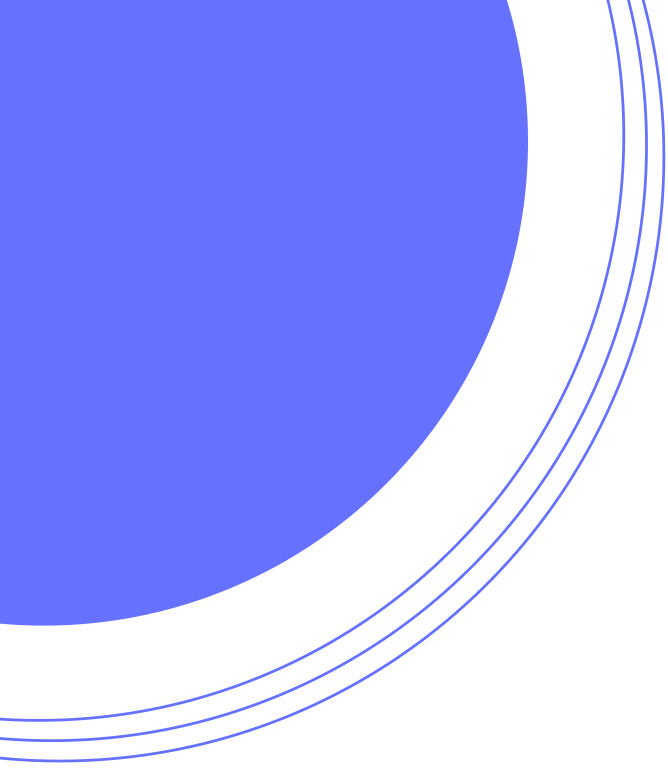
This background is drawn by a WebGL 1 fragment shader. Its source:

```glsl
precision highp float;
// A large flat periwinkle disc runs off the upper left of a white page,
// wrapped by three thin, slightly off-centre rings.
// Every shape is a circle distance function with an antialiased edge.

uniform vec2 u_resolution;

const vec3 PAPER = vec3(1.0);
const vec3 PERIWINKLE = vec3(0.400, 0.447, 1.0);

// Circles: centre x, centre y, radius, in units of the canvas height
const vec3 DISC = vec3(0.0571, 0.8158, 0.6304);
const vec3 INNER_RING = vec3(0.0506, 0.8236, 0.7616);
const vec3 MIDDLE_RING = vec3(0.0668, 0.8106, 0.7750);
const vec3 OUTER_RING = vec3(0.0778, 0.7957, 0.7866);
const float RING_HALF_WIDTH = 0.0018;

// Signed distance to a circle's edge, negative inside
float circleDistance(vec2 p, vec3 circle) {
  return length(p - circle.xy) - circle.z;
}

// Signed distance to a thin line along a circle's edge
float ringDistance(vec2 p, vec3 circle) {
  return abs(circleDistance(p, circle)) - RING_HALF_WIDTH;
}

void main() {
  float pixel = 1.0 / u_resolution.y;
  vec2 p = gl_FragCoord.xy * pixel;

  // Union of the disc and its rings
  float shape = circleDistance(p, DISC);
  shape = min(shape, ringDistance(p, INNER_RING));
  shape = min(shape, ringDistance(p, MIDDLE_RING));
  shape = min(shape, ringDistance(p, OUTER_RING));

  // Edge blended across one pixel
  float coverage = clamp(0.5 - shape / pixel, 0.0, 1.0);
  gl_FragColor = vec4(mix(PAPER, PERIWINKLE, coverage), 1.0);
}
```
